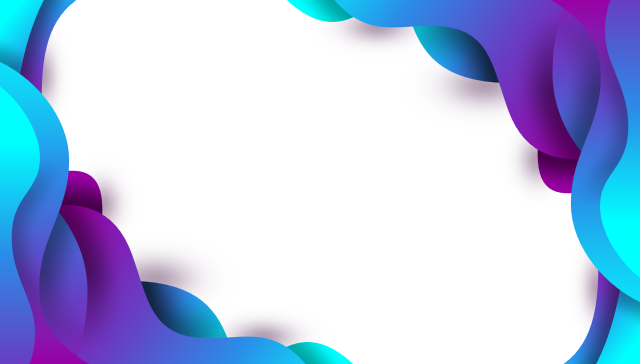
Give the GLSL for this background, as a WebGL 1 fragment shader.

```glsl
precision highp float;
// Flowing cyan, blue and magenta waves framing a white field, with half-turn symmetry.
uniform vec2 u_resolution;

const vec2 CANVAS = vec2(768.0, 438.0);  // design units, y pointing down
const vec3 CYAN = vec3(0.0, 1.0, 1.0);
const vec3 AZURE = vec3(0.16, 0.56, 0.91);
const vec3 VIOLET = vec3(0.40, 0.25, 0.77);
const vec3 MAGENTA = vec3(0.60, 0.0, 0.64);
const vec3 SHADOW = vec3(0.40, 0.24, 0.40);
const int STEPS = 16;

vec2 bezier(vec2 a, vec2 b, vec2 c, vec2 d, float t) {
  float s = 1.0 - t;
  return s * s * (s * a + 3.0 * t * b) + t * t * (3.0 * s * c + t * d);
}

// Signed distance to a cubic curve, positive to the right of travel
float curve(vec2 p, vec2 a, vec2 b, vec2 c, vec2 d) {
  float nearest = 1e9;
  float side = 1.0;
  vec2 start = a;
  for (int i = 1; i <= STEPS; i++) {
    vec2 end = bezier(a, b, c, d, float(i) / float(STEPS));
    vec2 along = end - start;
    vec2 q = p - start;
    vec2 gap = q - along * clamp(dot(q, along) / dot(along, along), 0.0, 1.0);
    float dist = dot(gap, gap);
    if (dist < nearest) {
      nearest = dist;
      side = along.x * q.y - along.y * q.x < 0.0 ? -1.0 : 1.0;
    }
    start = end;
  }
  return side * sqrt(nearest);
}

// Joins two pieces of one edge
float join(float a, float b) {
  return abs(a) < abs(b) ? a : b;
}

// Position from 0 to 1 along a line
float ramp(vec2 p, vec2 from, vec2 to) {
  vec2 along = to - from;
  return clamp(dot(p - from, along) / dot(along, along), 0.0, 1.0);
}

vec3 spectrum(float t) {
  float s = t * 3.0;
  vec3 col = mix(CYAN, AZURE, clamp(s, 0.0, 1.0));
  col = mix(col, VIOLET, clamp(s - 1.0, 0.0, 1.0));
  return mix(col, MAGENTA, clamp(s - 2.0, 0.0, 1.0));
}

// Darkens a paint close to the edge of the shape above it
vec3 shade(vec3 paint, float dist, float width, float strength) {
  return paint * (1.0 - strength * (1.0 - smoothstep(0.0, width, -dist)));
}

vec3 layer(vec3 below, vec3 paint, float dist, float pixel) {
  return mix(below, paint, clamp(dist / pixel + 0.5, 0.0, 1.0));
}

float glow(vec2 p, vec2 centre, vec2 radius) {
  vec2 q = (p - centre) / radius;
  return exp(-dot(q, q));
}

void main() {
  vec2 uv = gl_FragCoord.xy / u_resolution;
  vec2 p = vec2(uv.x, 1.0 - uv.y) * CANVAS;
  float pixel = CANVAS.y / u_resolution.y;

  // Fold the right half onto the left by a half turn
  vec2 fromCentre = p - 0.5 * CANVAS;
  if (fromCentre.x > 0.3 * fromCentre.y) p = CANVAS - p;

  // Edges
  float strip = curve(p, vec2(105, -8), vec2(62, 14), vec2(50, 55), vec2(50, 118));
  float corner = curve(p, vec2(57, -8), vec2(38, 25), vec2(28, 65), vec2(22, 100));
  float bud = curve(p, vec2(70, 207), vec2(110, 200), vec2(127, 215), vec2(122, 270));
  float leaf = curve(p, vec2(160, 338), vec2(240, 340), vec2(262, 375), vec2(276, 415));
  float bump = curve(p, vec2(330, 425), vec2(365, 402), vec2(395, 408), vec2(432, 446));
  float wave = curve(p, vec2(40, 252), vec2(95, 238), vec2(138, 250), vec2(158, 305));
  wave = join(wave, curve(p, vec2(158, 305), vec2(178, 360), vec2(180, 407), vec2(250, 407)));
  wave = join(wave, curve(p, vec2(250, 407), vec2(300, 407), vec2(335, 390), vec2(380, 455)));
  float lens = join(curve(p, vec2(66, 250), vec2(88, 275), vec2(105, 310), vec2(105, 350)),
                    curve(p, vec2(105, 350), vec2(105, 385), vec2(98, 415), vec2(88, 440)));
  float ribbon = curve(p, vec2(-10, 70), vec2(40, 90), vec2(83, 140), vec2(83, 193));
  ribbon = join(ribbon, curve(p, vec2(83, 193), vec2(83, 255), vec2(47, 285), vec2(47, 345)));
  ribbon = join(ribbon, curve(p, vec2(47, 345), vec2(47, 395), vec2(75, 420), vec2(115, 443)));
  float front = curve(p, vec2(-10, 97), vec2(20, 115), vec2(48, 155), vec2(48, 190));
  front = join(front, curve(p, vec2(48, 190), vec2(48, 230), vec2(14, 235), vec2(14, 285)));
  front = join(front, curve(p, vec2(14, 285), vec2(14, 335), vec2(42, 360), vec2(42, 400)));
  front = join(front, curve(p, vec2(42, 400), vec2(42, 420), vec2(38, 435), vec2(30, 450)));

  // Soft shadows on the white field
  float soft = glow(p, vec2(50, 92), vec2(16, 34)) + glow(p, vec2(122, 246), vec2(20, 26));
  soft += glow(p, vec2(185, 336), vec2(44, 24)) + glow(p, vec2(315, 406), vec2(36, 17));
  vec3 col = mix(vec3(1.0), SHADOW, 0.5 * min(soft, 1.0));

  // Paints, back to front
  vec3 paint = spectrum(mix(0.28, 0.8, ramp(p, vec2(80, 0), vec2(38, 105))));
  col = layer(col, shade(paint, corner, 28.0, 0.4), strip, pixel);
  paint = spectrum(0.25 * ramp(p, vec2(10, 20), vec2(45, 50)));
  col = layer(col, shade(paint, ribbon, 30.0, 0.3), corner, pixel);
  col = layer(col, shade(MAGENTA, wave, 40.0, 0.55), bud, pixel);
  float fade = 1.0 - ramp(p, vec2(180, 0), vec2(265, 0));
  paint = spectrum(mix(0.42, 0.1, ramp(p, vec2(205, 355), vec2(268, 395))));
  col = layer(col, shade(paint, wave, 55.0, 0.2 + 0.5 * fade), leaf, pixel);
  col = layer(col, shade(CYAN, wave, 38.0, 0.35), bump, pixel);
  fade = 1.0 - ramp(p, vec2(0, 330), vec2(0, 420));
  paint = spectrum(mix(1.0, 0.17, ramp(p, vec2(90, 255), vec2(360, 430))));
  col = layer(col, shade(paint, lens, 46.0, 0.45 * fade), wave, pixel);
  paint = spectrum(mix(0.45, 0.82, ramp(p, vec2(0, 260), vec2(0, 428))));
  col = layer(col, shade(paint, ribbon, 45.0, 0.4 * fade), lens, pixel);
  fade = ramp(p, vec2(0, 190), vec2(0, 240)) * (1.0 - ramp(p, vec2(0, 330), vec2(0, 400)));
  paint = spectrum(0.1 + 0.9 * pow(ramp(p, vec2(0, 80), vec2(0, 440)), 1.25));
  col = layer(col, shade(paint, front, 32.0, 0.25 * fade), ribbon, pixel);
  paint = spectrum(0.68 * ramp(p, vec2(0, 170), vec2(0, 440)));
  col = layer(col, paint, front, pixel);

  gl_FragColor = vec4(col, 1.0);
}
```
